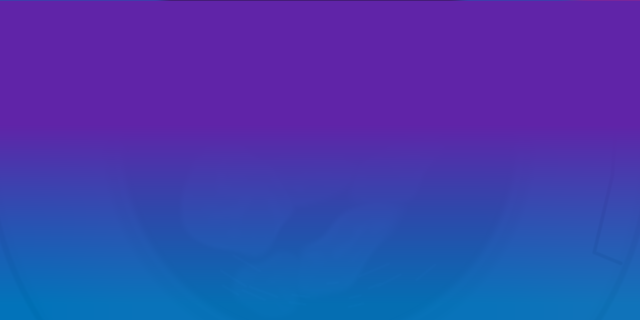
Write a Shadertoy shader that draws this background.

```glsl
// A violet to blue vertical gradient over a faint washing machine door.
// The door is built from circle distances, the laundry from warped ellipses
// with noise folds; all of it fades out toward the violet upper half.

const vec3 VIOLET = vec3(0.376, 0.140, 0.658);
const vec3 BLUE = vec3(0.034, 0.452, 0.728);
const vec3 SHADE = vec3(0.040, 0.055, 0.075);
const vec2 DOOR_CENTER = vec2(0.997, 0.557);

float hash(vec2 p) {
    return fract(sin(dot(p, vec2(127.1, 311.7))) * 43758.5);
}

float noise(vec2 p) {
    vec2 i = floor(p), f = fract(p);
    f = f * f * (3.0 - 2.0 * f);
    return mix(mix(hash(i), hash(i + vec2(1, 0)), f.x),
               mix(hash(i + vec2(0, 1)), hash(i + vec2(1, 1)), f.x), f.y);
}

vec2 rotate(vec2 p, float angle) {
    float c = cos(angle), s = sin(angle);
    return vec2(c * p.x + s * p.y, c * p.y - s * p.x);
}

// Soft stroke around a zero distance
float stroke(float d, float halfWidth, float soft) {
    return 1.0 - smoothstep(halfWidth, halfWidth + soft, abs(d));
}

float segment(vec2 p, vec2 a, vec2 b) {
    vec2 ab = b - a;
    return length(p - a - ab * clamp(dot(p - a, ab) / dot(ab, ab), 0.0, 1.0));
}

// One piece of cloth: x is its mask, y its fold shading
vec2 cloth(vec2 p, vec2 center, vec2 radii, float angle, float folds) {
    vec2 q = rotate(p - center, angle);
    vec2 warp = vec2(noise(p * 11.0), noise(p * 11.0 + 37.0)) - 0.5;
    float d = (length((q + warp * 0.05) / radii) - 1.0) * min(radii.x, radii.y);
    float mask = 1.0 - smoothstep(-0.010, 0.014, d);
    float ridge = abs(noise(q * vec2(0.6, 1.4) * folds + warp * 2.0) - 0.5) * 2.0;
    return vec2(mask, mask * (ridge - 0.4));
}

float laundry(vec2 p) {
    vec2 sum = cloth(p, vec2(0.735, 0.375), vec2(0.175, 0.155), -0.5, 8.0);
    sum = max(sum, cloth(p, vec2(0.91, 0.44), vec2(0.20, 0.075), 0.1, 9.0) * 0.7);
    sum = max(sum, cloth(p, vec2(1.08, 0.23), vec2(0.185, 0.085), 0.75, 18.0));
    sum = max(sum, cloth(p, vec2(0.84, 0.115), vec2(0.115, 0.090), 0.2, 16.0) * 0.7);
    sum = max(sum, cloth(p, vec2(1.24, 0.47), vec2(0.16, 0.085), 0.6, 9.0) * 0.7);
    return sum.x + 0.6 * sum.y;
}

// Short bright reflections along the lower drum wall
float glints(vec2 p) {
    float sum = 0.0;
    for (int i = 0; i < 14; i++) {
        float k = float(i);
        float angle = mix(-2.25, -0.85, hash(vec2(k, 3.0)));
        vec2 dir = vec2(cos(angle), sin(angle));
        vec2 center = DOOR_CENTER + dir * mix(0.43, 0.54, hash(vec2(k, 8.0)));
        vec2 along = vec2(-dir.y, dir.x) * mix(0.015, 0.05, hash(vec2(k, 5.0)));
        sum += stroke(segment(p, center - along, center + along), 0.0, 0.007);
    }
    return min(sum, 1.0);
}

// Signed light of the machine: negative is shadow
float machine(vec2 p, float pixel) {
    float r = length(p - DOOR_CENTER);
    float inside = 1.0 - smoothstep(0.585, 0.630, r);
    float rim = 1.0 - smoothstep(0.640, 0.675, r);
    float light = -0.17 * rim - 0.22 * inside;
    light += 0.06 * stroke(r - 0.632, 0.003, 0.010);
    light -= 0.08 * stroke(r - 0.605, 0.004, 0.012);
    light -= 0.07 * stroke(r - 0.665, 0.004, 0.014);
    light += inside * (0.24 * laundry(p) + 0.13 * glints(p));

    // Front panel seam and the drawer outline at the right
    float soft = 0.004 + pixel;
    light -= 0.28 * stroke(r - 1.035, 0.004, soft + 0.004);
    light -= 0.06 * stroke(r - 1.015, 0.002, 0.018);
    float drawer = segment(p, vec2(1.922, 0.58), vec2(1.914, 0.453));
    drawer = min(drawer, segment(p, vec2(1.914, 0.453), vec2(1.857, 0.211)));
    drawer = min(drawer, segment(p, vec2(1.857, 0.211), vec2(1.940, 0.177)));
    return light - 0.38 * stroke(drawer, 0.002, soft);
}

// Thin strip of colour along the top edge
vec3 topStrip(float x) {
    vec3 color = mix(vec3(0.14, 0.32, 0.68), vec3(0.18, 0.09, 0.32),
                     smoothstep(0.48, 0.54, x) - smoothstep(1.40, 1.47, x));
    return mix(color, vec3(0.55, 0.15, 0.57), smoothstep(1.74, 1.84, x));
}

void mainImage(out vec4 fragColor, in vec2 fragCoord) {
    vec2 p = fragCoord / iResolution.y;
    float pixel = 1.0 / iResolution.y;
    float fade = clamp((0.610 - p.y) / 0.56, 0.0, 1.0);
    fade = mix(fade, fade * (2.0 - fade), 0.15);

    vec3 color = mix(VIOLET, BLUE, fade);
    float strength = smoothstep(0.0, 0.65, fade);
    color += SHADE * machine(p, pixel) * strength;
    color.r += 0.030 * fade * smoothstep(1.45, 1.95, p.x);
    color.r -= 0.025 * fade * (1.0 - smoothstep(0.05, 0.45, p.x));

    // The strip is thinner than a pixel on small canvases, so blend by coverage
    float strip = clamp((p.y - 0.9978) / pixel + 0.5, 0.0, 1.0);
    color = mix(color, topStrip(p.x), strip * 0.8);
    fragColor = vec4(clamp(color, 0.0, 1.0), 1.0);
}
```
